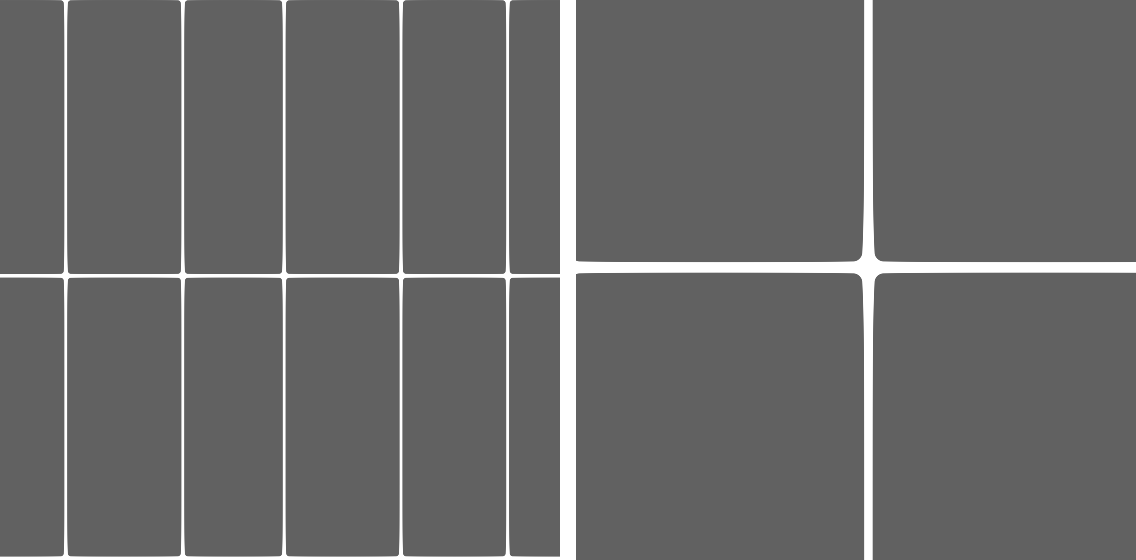
Left, the full canvas; right, a detail of the centre.
A three.js fragment shader for this pattern:

```glsl
// Tall grey tiles in uneven columns, parted by thin white joints that flare at the corners.
varying vec2 vUv;

// Position of a vertical joint; the five widths repeat across the canvas
float columnJoint(float index) {
  float k = mod(index, 5.0);
  float x = k < 0.5 ? 0.1175 : k < 1.5 ? 0.3265 : k < 2.5 ? 0.5074 : k < 3.5 ? 0.7161 : 0.9066;
  return x + floor(index / 5.0);
}

// Position of a horizontal joint; two rows per canvas
float rowJoint(float index) {
  return 0.003 + floor(index / 2.0) + 0.5045 * mod(index, 2.0);
}

float roundedBox(vec2 p, vec2 halfSize, float radius) {
  vec2 q = abs(p) - halfSize + radius;
  return length(max(q, 0.0)) + min(max(q.x, q.y), 0.0) - radius;
}

void main() {
  // Bounds of the tile around this point
  vec2 low = vec2(0.0);
  vec2 high = vec2(1.0);
  for (int i = -1; i < 5; i++) {
    float n = float(i);
    if (vUv.x >= columnJoint(n)) {
      low.x = columnJoint(n);
      high.x = columnJoint(n + 1.0);
    }
    if (vUv.y >= rowJoint(n)) {
      low.y = rowJoint(n);
      high.y = rowJoint(n + 1.0);
    }
  }

  // Tile edges bow inwards close to the corners
  vec2 p = vUv - 0.5 * (low + high);
  vec2 halfSize = 0.5 * (high - low) - vec2(0.0025, 0.0031);
  vec2 fromEdge = max(halfSize - abs(p), 0.0);
  halfSize -= vec2(0.0015, 0.0006) * exp(-fromEdge.yx / 0.022);

  float edge = roundedBox(p, halfSize, 0.005);
  float soft = 0.5 * max(fwidth(vUv.x), fwidth(vUv.y));
  float joint = smoothstep(-soft, soft, edge);
  gl_FragColor = vec4(mix(vec3(0.38), vec3(1.0), joint), 1.0);
}
```
